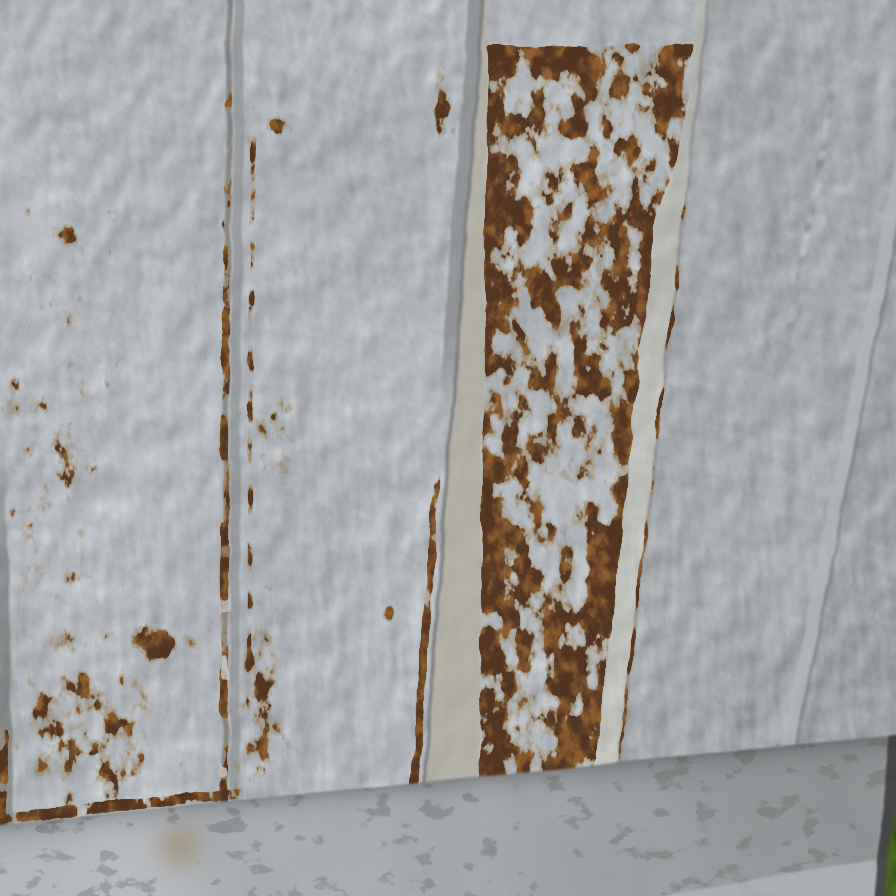
Reproduce this texture procedurally as a Shadertoy shader.

```glsl
const vec3 PAINT = vec3(0.695, 0.712, 0.728);
const vec3 SHADE = vec3(0.605, 0.622, 0.628);
const vec3 CREAM = vec3(0.69, 0.67, 0.61);
const vec3 STAIN = vec3(0.60, 0.51, 0.38);
const vec3 RUST_DARK = vec3(0.30, 0.18, 0.10);
const vec3 RUST_LIGHT = vec3(0.56, 0.36, 0.17);
const vec3 GROOVE = vec3(0.40, 0.40, 0.39);
const vec3 GRASS = vec3(0.27, 0.38, 0.12);
const float RELIEF = 0.20;
const float WOBBLE = 0.007;
const float SOFT = 0.0025;

float hash(vec2 p) {
    vec3 q = fract(p.xyx * 0.1031);
    q += dot(q, q.yzx + 33.33);
    return fract((q.x + q.y) * q.z);
}

float noise(vec2 p) {
    vec2 i = floor(p), f = fract(p);
    f = f * f * (3.0 - 2.0 * f);
    return mix(mix(hash(i), hash(i + vec2(1, 0)), f.x),
               mix(hash(i + vec2(0, 1)), hash(i + 1.0), f.x), f.y);
}

float fbm(vec2 p) {
    float sum = 0.0, amp = 0.533;
    for (int i = 0; i < 4; i++) {
        sum += amp * noise(p);
        p = mat2(1.6, 1.2, -1.2, 1.6) * p + 7.3;
        amp *= 0.5;
    }
    return sum;
}

float edge(float d) { return smoothstep(-SOFT, SOFT, d); }

float band(float d, float a, float b) { return edge(d - a) - edge(d - b); }

float blob(vec2 p, float x, float y, float rx, float ry) {
    vec2 q = (p - vec2(x, y)) / vec2(rx, ry);
    return exp(-dot(q, q));
}

void mainImage(out vec4 fragColor, in vec2 fragCoord) {
    vec2 p = fragCoord / iResolution.xy;
    float wob = (fbm(p * vec2(8, 28)) - 0.5) * WOBBLE;
    float x = p.x + wob, y = p.y;
    float grain = fbm(p * vec2(65, 42));
    float broad = fbm(p * vec2(7, 5) + 4.0) - 0.5;

    // Signed distances to leaning seams, plate sides and hem
    float seamA = x - 0.251 - 0.006 * y;
    float seamB = x - 0.460 - 0.075 * y;
    float seamC = x - 0.672 - 0.118 * y;
    float seamD = x - 0.847 - 0.196 * y;
    float left = x - 0.533 - 0.011 * y;
    float right = x - 0.650 - 0.108 * y - 0.022 * smoothstep(0.74, 0.86, y);
    float hem = y - 0.08 - 0.1 * p.x + wob * 0.6;

    // Painted panels with brushed relief
    vec3 col = mix(PAINT, SHADE, 0.65 * edge(seamC) + 0.22 * edge(seamD));
    vec2 brush = p * vec2(48, 34);
    col += broad * 0.1 + (fbm(brush) - fbm(brush + vec2(0.35, -0.35))) * RELIEF;
    col += (fbm(p * vec2(150, 16)) - 0.5) * 0.07 * smoothstep(0.75, 0.3, y);

    // Cream strips beside the plate
    float creamRight = edge(right) * edge(-seamC);
    col = mix(col, CREAM, 0.75 * edge(seamB - 0.005) * edge(-left) + 0.45 * creamRight);
    col += 0.05 * creamRight * smoothstep(0.8, 0.5, y);

    // Grooves and raised ridges
    float upper = smoothstep(0.52, 0.64, y);
    col = mix(col, GROOVE, 0.6 * band(seamA, -0.004, 0.002));
    col = mix(col, SHADE * 0.88, 0.65 * band(seamA, 0.004, 0.015));
    col = mix(col, SHADE * 0.87, 0.75 * upper * band(seamB, -0.012, 0.003));
    col = mix(col, GROOVE, 0.65 * band(seamB, 0.002, 0.006));
    col = mix(col, GROOVE, 0.3 * band(seamC, -0.001, 0.003));
    col = mix(col, PAINT, 0.75 * band(seamD, -0.008, 0.007));
    col = mix(col, GROOVE, 0.35 * band(seamD, 0.007, 0.011));
    float drip = band(x - 0.766 - 0.183 * y, -0.004, 0.004) * band(y, 0.62, 0.9);
    col += drip * (noise(p * vec2(60, 110)) - 0.6) * 0.25;
    col = mix(col, GROOVE, 0.55 * edge(0.018 - x - 0.025 * y) * smoothstep(0.55, 0.35, y));

    // Rust density on the plate
    float plate = edge(left) * edge(-right) * edge(0.95 - y - wob * 2.0);
    float rim = exp(-abs(left) * 55.0) + 0.8 * smoothstep(0.86, 0.95, y)
              + 0.9 * exp(-abs(right) * 65.0) * smoothstep(0.78, 0.6, y);
    float density = plate * (0.5 + 0.2 * rim + 0.28 * broad
                  - 0.13 * blob(p, 0.64, 0.83, 0.05, 0.07)
                  - 0.08 * blob(p, 0.63, 0.42, 0.05, 0.2));

    // Rust density in chipped areas
    float chips = 0.40 * blob(p, 0.07, 0.74, 0.06, 0.05);
    chips = max(chips, 0.41 * blob(p, 0.06, 0.52, 0.06, 0.2));
    chips = max(chips, 0.51 * blob(p, 0.1, 0.2, 0.09, 0.12));
    chips = max(chips, 0.47 * blob(p, 0.17, 0.28, 0.06, 0.03));
    chips = max(chips, 0.55 * blob(p, 0.31, 0.86, 0.03, 0.02));
    chips = max(chips, 0.43 * blob(p, 0.31, 0.51, 0.04, 0.06));
    chips = max(chips, 0.52 * blob(p, 0.29, 0.2, 0.035, 0.13));
    chips = max(chips, 0.46 * blob(p, 0.49, 0.87, 0.015, 0.08));
    chips = max(chips, 0.75 * blob(p, 0.435, 0.315, 0.01, 0.014));

    // Rust density along the seams and hem
    float seams = band(seamA, -0.007, 0.003) * mix(0.36, 0.63, smoothstep(0.85, 0.55, y));
    seams = max(seams, 0.47 * band(seamA, 0.022, 0.03) * smoothstep(0.95, 0.85, y));
    seams = max(seams, 0.65 * band(seamB, -0.012, -0.002) * smoothstep(0.52, 0.42, y));
    seams = max(seams, 0.54 * band(seamC, -0.002, 0.003) * smoothstep(0.86, 0.76, y));
    seams = max(seams, 0.6 * band(hem, 0.0, 0.014) * smoothstep(0.34, 0.2, x));
    seams = max(seams, 0.56 * edge(0.01 - x) * smoothstep(0.3, 0.15, y));
    float excess = grain + max(density, max(chips, seams)) - 1.0;

    // Stained fringe, corroded metal and pale flakes
    col = mix(col, STAIN, 0.62 * smoothstep(-0.13, 0.04, excess));
    float tone = fbm(p * vec2(95, 70) + 19.0) - excess * 0.4;
    vec3 rust = mix(RUST_DARK, RUST_LIGHT, smoothstep(0.28, 0.75, tone));
    col = mix(col, rust, 0.94 * smoothstep(0.0, 0.065, excess));
    float flake = smoothstep(0.66, 0.72, noise(p * vec2(120, 65)));
    col = mix(col, vec3(0.79), flake * 0.8 * band(seamA, -0.007, 0.004) * smoothstep(0.45, 0.3, y));

    // Lower sheet with pits, ledge and hem shadow
    vec3 sheet = mix(PAINT, SHADE * 0.94, smoothstep(0.1, 0.95, x)) + broad * 0.1;
    float pits = smoothstep(0.6, 0.72, fbm(p * vec2(42, 65) + 31.0));
    sheet = mix(sheet, GROOVE, 0.35 * pits);
    sheet = mix(sheet, STAIN, 0.5 * blob(p, 0.2, 0.055, 0.025, 0.025));
    float ledge = 0.17 * p.x - 0.124 - y - wob;
    sheet = mix(sheet, PAINT, 0.75 * edge(ledge) * smoothstep(0.55, 0.75, x));
    sheet *= 1.0 - 0.24 * exp(min(hem, 0.0) * 75.0);
    col = mix(sheet, col, edge(hem));

    // Dark gap and grass in the corner
    float gap = x - 0.974 - 0.09 * y, below = edge(-hem);
    col = mix(col, GROOVE * 0.55, 0.85 * below * edge(gap - 0.003));
    col = mix(col, GRASS * (0.7 + 0.6 * grain), below * edge(gap - 0.014) * smoothstep(0.11, 0.06, y));
    fragColor = vec4(clamp(col, 0.0, 1.0), 1.0);
}
```
